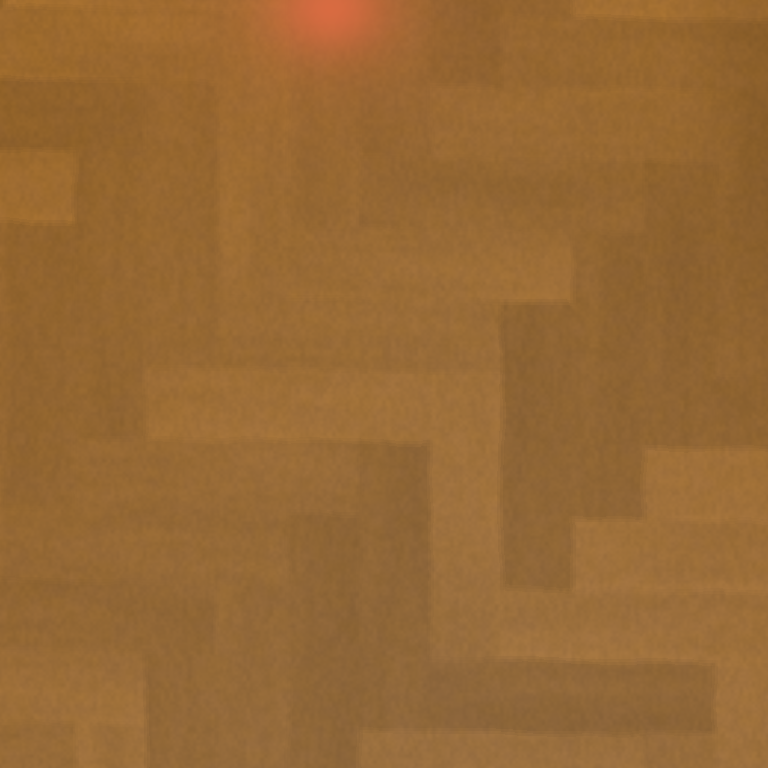
A WebGL 1 fragment shader for this texture:

```glsl
precision highp float;

uniform vec2 u_resolution;

float hash(vec2 p) {
  vec3 q = fract(vec3(p.xyx) * 0.1031);
  q += dot(q, q.yzx + 33.33);
  return fract((q.x + q.y) * q.z);
}

float noise(vec2 p) {
  vec2 cell = floor(p);
  vec2 f = fract(p);
  f = f * f * (3.0 - 2.0 * f);
  float low = mix(hash(cell), hash(cell + vec2(1.0, 0.0)), f.x);
  float high = mix(hash(cell + vec2(0.0, 1.0)), hash(cell + 1.0), f.x);
  return mix(low, high, f.y);
}

// Brightness of the herringbone at q, in plank widths; planks are 1 by 4
float plankShade(vec2 q) {
  vec2 cell = floor(q);
  float k = mod(cell.x + cell.y + 1.0, 8.0);
  bool lying = k < 4.0;
  vec2 origin = cell - (lying ? vec2(k, 0.0) : vec2(0.0, k - 4.0));
  vec2 local = q - origin;
  if (!lying) local = local.yx;

  float seed = hash(origin + (lying ? 41.0 : 87.0));
  float tone = (seed - 0.5) * 0.14;
  float grain = noise(local * vec2(0.7, 8.0) + seed * 91.0) - 0.5;
  float drift = noise(local * vec2(0.5, 1.8) + seed * 57.0) - 0.5;
  float paleEdge = smoothstep(0.8, 0.97, local.y) * step(0.55, seed);
  return 1.0 + tone + 0.035 * grain + 0.045 * drift + 0.025 * paleEdge;
}

void main() {
  vec2 p = gl_FragCoord.xy / u_resolution;

  // Floor coordinates run downward with a slight tilt
  vec2 q = vec2((p.x - 0.005) * 10.8, (0.987 - p.y - 0.018 * (p.x - 0.26)) * 10.73);
  q += 0.05 * (vec2(noise(q * 2.3), noise(q * 2.3 + 19.0)) - 0.5);

  // Soft plank edges
  float shade = 0.0;
  for (int i = -1; i <= 1; i++) {
    for (int j = -1; j <= 1; j++) {
      shade += plankShade(q + 0.04 * vec2(float(i), float(j))) / 9.0;
    }
  }

  // Saturated wood at the top and sides, greyer toward the bottom
  float pale = clamp(1.1 - 0.8 * p.y - 0.7 * abs(p.x - 0.6), 0.0, 1.0);
  vec3 amber = vec3(0.60, 0.405, 0.175);
  vec3 fawn = vec3(0.59, 0.425, 0.24);
  vec3 color = mix(amber, fawn, pale) * shade;
  color *= 1.0 - 0.08 * smoothstep(0.86, 1.0, p.x) * smoothstep(0.4, 0.7, p.y);

  // Fine mottling
  float mottle = noise(p * vec2(170.0, 120.0)) + 0.6 * noise(p * 260.0 + 31.0) - 0.8;
  color *= 1.0 + 0.05 * mottle;
  color.b += 0.02 * (noise(p * 65.0 + 7.0) - 0.5);

  // Red reflection at the top edge
  vec2 d = (p - vec2(0.43, 0.99)) / vec2(0.075, 0.06);
  float glow = 0.8 * exp(-dot(d, d)) + 0.15 * exp(-0.15 * dot(d, d));
  color = mix(color, vec3(0.86, 0.42, 0.26), glow);

  gl_FragColor = vec4(color, 1.0);
}
```
